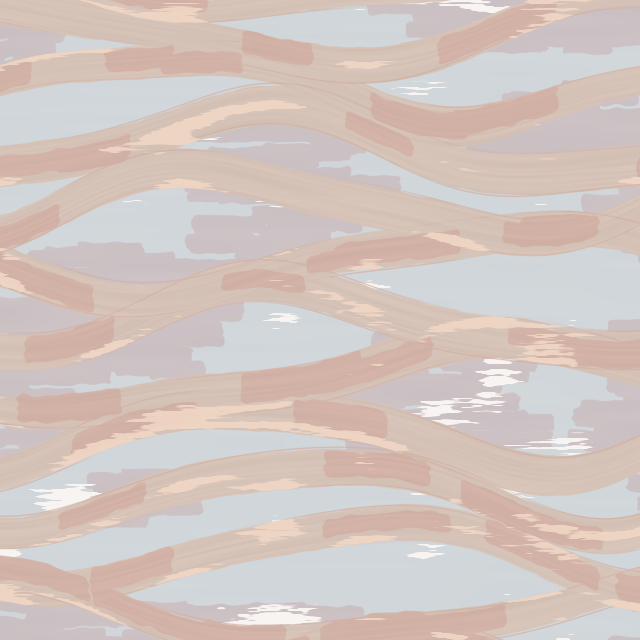
Write a WebGL 1 fragment shader that draws this pattern.

```glsl
precision highp float;
uniform vec2 u_resolution;

float hash(vec2 p) {
  return fract(sin(dot(p, vec2(127.1, 311.7))) * 43758.5453);
}

float noise(vec2 p) {
  vec2 i = floor(p), f = fract(p);
  f = f * f * (3.0 - 2.0 * f);
  return mix(mix(hash(i), hash(i + vec2(1, 0)), f.x),
             mix(hash(i + vec2(0, 1)), hash(i + vec2(1, 1)), f.x), f.y);
}

// Fine bristle marks, stretched along x
float bristles(vec2 p) {
  return 0.6 * noise(p * vec2(14, 210)) + 0.4 * noise(p * vec2(60, 420) + 7.3);
}

// Soft coverage from a signed distance
float cover(float d) {
  float soft = max(0.0012, 0.8 / u_resolution.y);
  return 1.0 - smoothstep(-soft, soft, d);
}

float roundedBox(vec2 p, vec2 halfSize, float r) {
  vec2 q = abs(p) - halfSize + r;
  return length(max(q, 0.0)) + min(max(q.x, q.y), 0.0) - r;
}

// Short flat strokes that cluster into patches
float patches(vec2 p) {
  vec2 cell = vec2(0.08, 0.02);
  vec2 id = floor(p / cell);
  float d = 1.0;
  for (int j = -1; j <= 1; j++) {
    for (int i = -1; i <= 1; i++) {
      vec2 c = id + vec2(i, j);
      float h = hash(c + 3.7);
      vec2 centre = (c + vec2(h, hash(c + 9.1))) * cell;
      if (noise(centre * vec2(4.5, 9.0) + 21.0) > 0.49) {
        vec2 size = vec2(0.04 + 0.04 * hash(c + 5.3), 0.014);
        d = min(d, roundedBox(p - centre, size, 0.007));
      }
    }
  }
  return d;
}

// Strokes laid along a ribbon; q is (x, offset from its middle)
float ribbonStrokes(vec2 q, float seed) {
  float id = floor(q.x / 0.12);
  float d = 1.0;
  for (int i = -1; i <= 1; i++) {
    vec2 c = vec2(id + float(i), seed * 17.0);
    if (hash(c) < 0.36) {
      vec2 centre = vec2((c.x + hash(c + 2.3)) * 0.12, 0.018 * (hash(c + 4.9) - 0.5));
      vec2 size = vec2(0.05 + 0.06 * hash(c + 6.1), 0.014 + 0.01 * hash(c + 8.7));
      d = min(d, roundedBox(q - centre, size, 0.008));
    }
  }
  return d;
}

float ribbonMiddle(float x, float i) {
  float a = hash(vec2(i, 1.3)), b = hash(vec2(i, 5.9));
  return (i + 0.5) / 11.0
       + 0.052 * sin(6.2832 * (x * (0.65 + 0.5 * a) + b))
       + 0.012 * sin(6.2832 * (x * (1.6 + 0.6 * b) + a * 3.0));
}

void main() {
  vec2 p = gl_FragCoord.xy / u_resolution.y;
  float grain = bristles(p);
  vec2 wobble = 0.006 * vec2(noise(p * vec2(30, 130)) - 0.5, noise(p * 55.0) - 0.5);

  // Pale ground, mauve patches and dry white dabs
  vec3 color = vec3(0.82, 0.84, 0.855) + 0.008 * (noise(p * vec2(5, 70)) - 0.5);
  vec3 mauve = vec3(0.797, 0.752, 0.762) + 0.016 * (noise(p * vec2(9, 60)) - 0.5);
  color = mix(color, mauve, 0.97 * cover(patches(p + wobble)));
  float dab = noise(p * vec2(9, 22) + 40.0) + 0.35 * (grain - 0.5);
  color = mix(color, vec3(0.97, 0.955, 0.945), smoothstep(0.85, 0.88, dab));

  // Crossing ribbons, gathered into one mask per paint
  float tan1 = 0.0, clay = 0.0, peach = 0.0, streak = 0.5;
  for (int n = -1; n <= 11; n++) {
    float i = float(n);
    vec2 q = vec2(p.x, p.y - ribbonMiddle(p.x, i));
    if (abs(q.y) > 0.06) continue;
    float halfWidth = 0.021 + 0.013 * noise(vec2(p.x * 3.0, i * 7.7));
    float body = cover(abs(q.y) - halfWidth + wobble.y * 0.4);
    tan1 = max(tan1, body);
    streak = mix(streak, noise(vec2(q.x * 5.0, q.y * 260.0 + i * 31.0)), body);
    clay = max(clay, 0.92 * cover(ribbonStrokes(q + wobble, i)));

    // Thin contour line drifting around each edge
    float side = i * 5.0 + sign(q.y);
    float drift = 0.01 * (noise(vec2(p.x * 4.0, side * 3.1)) - 0.55);
    float line = cover(abs(abs(q.y) - halfWidth - drift) - 0.0011);
    clay = max(clay, 0.75 * line * smoothstep(0.3, 0.6, noise(vec2(p.x * 5.0, side * 2.3))));

    float light = noise(vec2(q.x * 7.0, q.y * 42.0 + i * 13.0)) + 0.3 * (grain - 0.5);
    peach = max(peach, body * smoothstep(0.79, 0.84, light));
  }
  color = mix(color, vec3(0.838, 0.76, 0.712) + 0.03 * (streak - 0.5), tan1 * 0.97);
  color = mix(color, vec3(0.822, 0.692, 0.645) + 0.025 * (streak - 0.5), clay);
  color = mix(color, vec3(0.94, 0.84, 0.77), peach * 0.9);

  gl_FragColor = vec4(color, 1.0);
}
```
